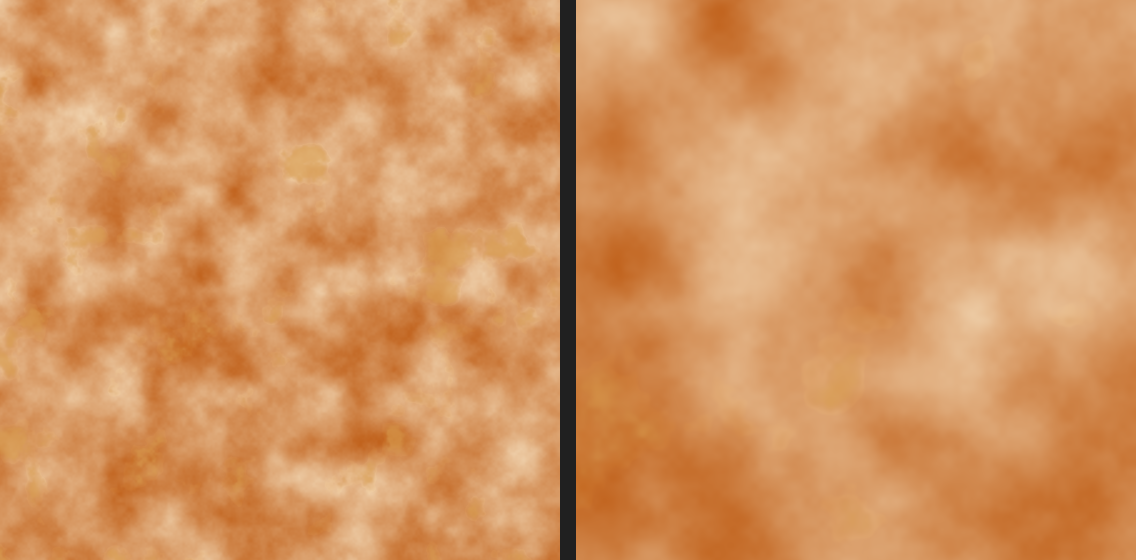
Left: the whole. Right: its middle third, enlarged.
Reproduce this texture procedurally as a Shadertoy shader.

```glsl
// Soft cloudy terracotta mottling with pale blooms and faint amber stains.

float hash(vec2 cell) {
    vec3 p = fract(cell.xyx * vec3(0.1031, 0.1030, 0.0973));
    p += dot(p, p.yzx + 33.33);
    return fract((p.x + p.y) * p.z);
}

// Smoothly interpolated random lattice
float valueNoise(vec2 p) {
    vec2 cell = floor(p);
    vec2 f = fract(p);
    f = f * f * (3.0 - 2.0 * f);
    float low = mix(hash(cell), hash(cell + vec2(1.0, 0.0)), f.x);
    float high = mix(hash(cell + vec2(0.0, 1.0)), hash(cell + vec2(1.0, 1.0)), f.x);
    return mix(low, high, f.y);
}

// Octaves from broad blotches down to fine grain, averaging 0.5
float cloud(vec2 p) {
    float sum = 0.0;
    float total = 0.0;
    float weight = 0.5;
    for (int octave = 0; octave < 5; octave++) {
        sum += weight * valueNoise(p);
        total += weight;
        weight *= 0.5;
        p = p * 2.0 + vec2(17.3, 41.7);
    }
    return sum / total;
}

void mainImage(out vec4 fragColor, in vec2 fragCoord) {
    vec2 uv = fragCoord / iResolution.y;

    // Clay base, from burnt orange to pale cream
    float tone = cloud(uv * 14.0 + 3.0);
    vec3 burntOrange = vec3(0.73, 0.325, 0.035);
    vec3 cream = vec3(0.96, 0.87, 0.74);
    vec3 color = mix(burntOrange, cream, tone);

    // Sparse amber stains with a barely lighter rim
    float stain = cloud(uv * 14.0 + vec2(71.0, 128.0));
    vec3 amber = vec3(0.85, 0.62, 0.31);
    color = mix(color, amber, 0.6 * smoothstep(0.67, 0.8, stain));
    float rim = smoothstep(0.65, 0.68, stain) * (1.0 - smoothstep(0.68, 0.73, stain));
    color += rim * vec3(0.012, 0.016, 0.005);

    fragColor = vec4(color, 1.0);
}
```
